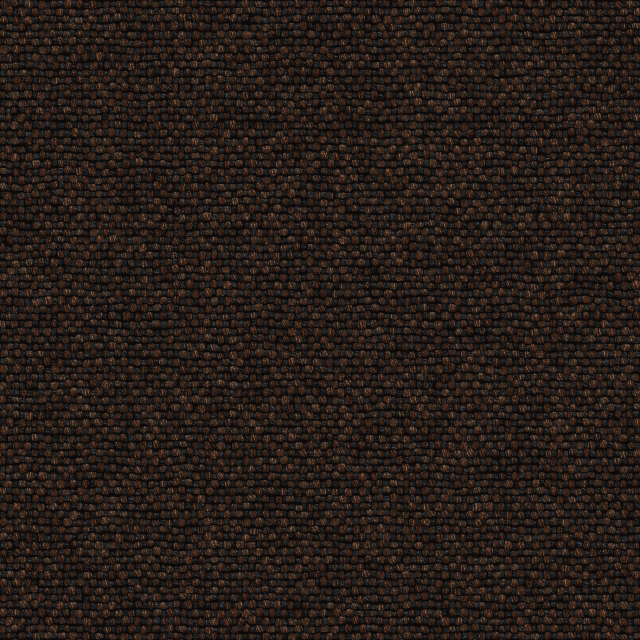
This texture is drawn by a WebGL 1 fragment shader. Its source:

```glsl
precision highp float;
// Dark plain-weave wool: brown warp floats over slate weft, with fuzzy fibres.

uniform vec2 u_resolution;

const vec2 THREADS = vec2(100.0, 84.0); // even counts keep the checker seamless

const vec3 GAP         = vec3(0.050, 0.036, 0.036);
const vec3 BROWN_DARK  = vec3(0.105, 0.068, 0.053);
const vec3 BROWN_MID   = vec3(0.220, 0.158, 0.118);
const vec3 BROWN_LIGHT = vec3(0.450, 0.380, 0.315);
const vec3 RUST        = vec3(1.060, 0.900, 0.820);
const vec3 SLATE_DARK  = vec3(0.050, 0.048, 0.050);
const vec3 SLATE_MID   = vec3(0.120, 0.126, 0.132);
const vec3 SLATE_LIGHT = vec3(0.270, 0.278, 0.282);

vec2 hash2(vec2 p) {
  vec3 q = fract(p.xyx * vec3(0.1031, 0.1030, 0.0973));
  q += dot(q, q.yzx + 33.33);
  return fract((q.xx + q.yz) * q.zy);
}

float corner(vec2 cell, vec2 offset, vec2 period) {
  float angle = 6.28318 * hash2(mod(cell, period) + 7.0).x;
  return dot(vec2(cos(angle), sin(angle)), offset);
}

// Gradient noise that wraps after a whole number of cells, about -1 to 1.
float gradientNoise(vec2 p, vec2 period) {
  vec2 i = floor(p), f = fract(p);
  vec2 w = f * f * f * (f * (f * 6.0 - 15.0) + 10.0);
  vec2 e = vec2(1.0, 0.0);
  float low = mix(corner(i, f, period), corner(i + e, f - e, period), w.x);
  float high = mix(corner(i + e.yx, f - e.yx, period),
                   corner(i + 1.0, f - 1.0, period), w.x);
  return 1.4 * mix(low, high, w.y);
}

vec3 ramp(vec3 dark, vec3 mid, vec3 light, float tone) {
  vec3 c = mix(dark, mid, smoothstep(0.0, 0.5, tone));
  return mix(c, light, smoothstep(0.5, 1.0, tone));
}

// Rounded-box radius: 1 on the outline of a float.
float floatRadius(vec2 q) {
  vec2 s = q * q;
  return sqrt(sqrt(dot(s, s) + 0.9 * s.x * s.y));
}

// Twisted fibres along the thread, plus short stray hairs.
float fibreTone(vec2 local, vec2 seed, float warp) {
  vec2 along = mix(local.yx, local, warp);
  along.x += along.y * mix(0.10, 0.50, seed.y);
  vec2 shift = floor(seed * 97.0);
  float strands = gradientNoise(along * vec2(4.2, 1.2) + shift, vec2(128.0));
  float fuzz = gradientNoise(local * 4.5 + shift.yx, vec2(128.0));
  return 0.48 * strands + 0.34 * fuzz;
}

// One float of yarn: rgb is its colour, a its coverage.
vec4 yarnFloat(vec2 p, vec2 cell, float warp, float pixel) {
  vec2 id = mod(cell, THREADS);
  vec2 seed = hash2(id + 3.0);
  vec2 vary = hash2(id + 211.0);
  vec2 local = p - cell - 0.5 - (seed - 0.5) * vec2(0.28, 0.22);
  vec2 halfSize = mix(vec2(0.54, 0.42), vec2(0.68, 0.52), warp);
  halfSize *= 0.86 + 0.26 * vary;

  float radius = floatRadius(local / halfSize);
  float softness = max(0.16, 1.5 * pixel);
  float cover = 1.0 - smoothstep(1.0 - softness, 1.0 + softness, radius);
  float dome = sqrt(max(0.0, 1.0 - 0.95 * radius * radius));

  float tone = 0.44 + fibreTone(local, seed, warp)
             + 0.24 * (vary.x - 0.5) + 0.30 * local.y;
  vec3 brown = ramp(BROWN_DARK, BROWN_MID, BROWN_LIGHT, tone);
  brown *= mix(vec3(1.0), RUST, vary.y);
  vec3 slate = ramp(SLATE_DARK, SLATE_MID, SLATE_LIGHT, tone);
  return vec4(mix(slate, brown, warp) * mix(0.32, 1.14, dome), cover);
}

// Weft floats first, then the fuller warp floats over them.
vec3 weave(vec2 p, float pixel) {
  vec2 base = floor(p);
  vec3 color = GAP;
  for (int layer = 0; layer < 2; layer++) {
    float warp = float(layer);
    for (int y = -1; y <= 1; y++) {
      for (int x = -1; x <= 1; x++) {
        vec2 cell = base + vec2(float(x), float(y));
        if (abs(mod(cell.x + cell.y, 2.0) - warp) < 0.5) {
          vec4 yarn = yarnFloat(p, cell, warp, pixel);
          color = mix(color, yarn.rgb, yarn.a);
        }
      }
    }
  }
  return color;
}

// Thin worn line around a position, repeating once per tile.
float crease(float x, float position, float width) {
  float d = abs(fract(x - position + 0.5) - 0.5);
  return 1.0 - smoothstep(0.0, width, d);
}

void main() {
  vec2 uv = gl_FragCoord.xy / u_resolution;
  float pixel = THREADS.x / min(u_resolution.x, u_resolution.y);

  // Uneven thread paths
  vec2 sway = vec2(gradientNoise(uv * vec2(22.0, 14.0), vec2(22.0, 14.0)),
                   gradientNoise(uv * vec2(16.0, 24.0) + 5.0, vec2(16.0, 24.0)));
  vec3 color = weave(uv * THREADS + 0.30 * sway, pixel);

  // Broad shade drift and two faint creases
  float drift = gradientNoise(uv * 7.0, vec2(7.0));
  float wear = max(crease(uv.x, 0.197, 0.006), crease(uv.y, 0.807, 0.006));
  color *= (1.0 + 0.05 * drift) * (1.0 - 0.12 * wear);
  gl_FragColor = vec4(color, 1.0);
}
```
